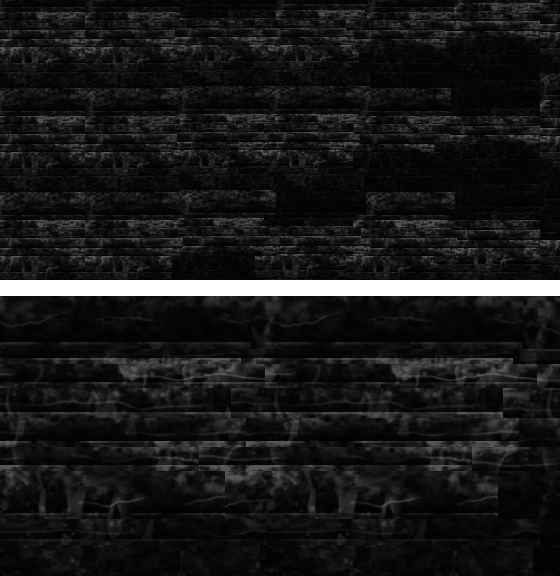
Top: the whole. Bottom: its middle third, enlarged.
Reproduce this texture procedurally as a Shadertoy shader.

```glsl
// Near-black weathered boards: uneven horizontal strips stacked in a repeating course,
// tiled in columns with staggered seams. Each strip has a pale upper edge that fades
// downwards, broken up by layered value noise, round specks and hairline cracks.

const float COURSE = 0.3724;        // height of one repeating group of strips
const float COURSE_TOP = 0.3151;    // distance of a group start from the top
const float COLUMN = 0.3245;        // column width, in canvas heights
const float FIRST_SEAM = 0.3047;    // position of the first seam
const float STAGGER = 0.32;         // seam displacement, in columns
const float EDGE_WIDTH = 0.0022;
const float CRACK_WIDTH = 0.0011;
const float DARK_SHARE = 0.36;      // share of board groups left unlit
const float BASE_GRAY = 0.012;
const float STAIN_GRAY = 0.31;
const float SPECK_GRAY = 0.15;
const float EDGE_GRAY = 0.15;
const float CRACK_GRAY = 0.15;
const float MAX_GRAY = 0.34;
const int ROWS = 9;
const float ROW_TOP[10] = float[10](0.0, 0.217, 0.266, 0.343, 0.440, 0.531, 0.608, 0.762, 0.846, 1.0);
const float ROW_LIGHT[9] = float[9](0.65, 0.4, 0.95, 0.6, 0.7, 0.85, 1.0, 0.4, 0.2);
const float COLUMN_SHIFT[7] = float[7](0.0, 0.0, 0.02, 0.02, 0.0, 0.08, 0.15);

// Integer hash of a grid cell, 0 to 1
float hash(vec2 cell) {
    uvec2 v = uvec2(ivec2(floor(cell))) * 1664525u + 1013904223u;
    v.x += v.y * 1664525u;
    v.y += v.x * 1664525u;
    v ^= v >> 16u;
    v.x += v.y * 1664525u;
    v.x ^= v.x >> 15u;
    return float(v.x >> 8u) / 16777216.0;
}

float noise(vec2 p) {
    vec2 i = floor(p), f = fract(p);
    f = f * f * (3.0 - 2.0 * f);
    return mix(mix(hash(i), hash(i + vec2(1, 0)), f.x),
               mix(hash(i + vec2(0, 1)), hash(i + vec2(1, 1)), f.x), f.y);
}

float fbm(vec2 p) {
    float sum = 0.0, gain = 0.5;
    for (int i = 0; i < 4; i++) {
        sum += gain * noise(p);
        p = mat2(1.6, 1.2, -1.2, 1.6) * p + 17.3;
        gain *= 0.5;
    }
    return sum / 0.9375;
}

int findRow(float t) {
    int row = 0;
    for (int i = 1; i < ROWS; i++) if (t >= ROW_TOP[i]) row = i;
    return row;
}

// Scattered round specks of random size and strength
float specks(vec2 p, float size, float share, float px) {
    vec2 cell = floor(p / size);
    float sum = 0.0;
    for (int y = -1; y <= 1; y++)
    for (int x = -1; x <= 1; x++) {
        vec2 c = cell + vec2(x, y);
        if (hash(c + 31.0) > share) continue;
        vec2 center = (c + vec2(hash(c + 57.0), hash(c + 83.0))) * size;
        float radius = size * mix(0.12, 0.42, hash(c + 101.0));
        float cover = 1.0 - smoothstep(radius - px, radius + px, length(p - center));
        sum = max(sum, cover * mix(0.3, 1.0, hash(c + 139.0)));
    }
    return sum;
}

float hairline(float dist, float width, float px) {
    return 1.0 - smoothstep(width - 0.5 * px, width + px, abs(dist));
}

void mainImage(out vec4 fragColor, in vec2 fragCoord) {
    float px = 1.0 / iResolution.y;
    vec2 p = vec2(fragCoord.x, iResolution.y - fragCoord.y) * px;

    // Column, its seams staggered away from the outer sides
    float course = (p.y - COURSE_TOP) / COURSE;
    vec2 band = vec2(findRow(fract(course)), floor(course));
    float middle = smoothstep(0.5, 0.8, p.x) * (1.0 - smoothstep(1.55, 1.75, p.x));
    float across = (p.x - FIRST_SEAM) / COLUMN + STAGGER * middle * (hash(band + 7.0) - 0.5);
    float column = floor(across) + 1.0;

    // Strip inside the repeating course
    course += COLUMN_SHIFT[clamp(int(column), 0, 6)];
    float t = fract(course);
    int row = findRow(t);
    float depth = (t - ROW_TOP[row]) * COURSE;
    float thick = (ROW_TOP[row + 1] - ROW_TOP[row]) * COURSE;
    vec2 q = vec2(fract(across) * COLUMN, t * COURSE);

    // Light per strip, with whole groups of boards left dark
    vec2 group = vec2(column, floor(course) * 3.0 + float(row / 3));
    float unlit = step(1.5, column) * step(hash(group + 211.0), DARK_SHARE);
    float light = ROW_LIGHT[row] * mix(1.0, 0.15, unlit);
    light *= mix(0.75, 1.1, hash(vec2(column, floor(course) * 9.0 + float(row))));
    float fade = 1.0 - smoothstep(0.1, 1.05, depth / thick);

    // Mottled stain, eaten away by dark holes
    float patches = smoothstep(0.3, 0.66, fbm(q * vec2(16.0, 34.0) + 5.0));
    float grain = smoothstep(0.2, 0.85, fbm(q * vec2(95.0, 140.0)));
    float holes = specks(q + 3.0, 0.017, 0.5, px);
    float gray = BASE_GRAY * (0.5 + grain);
    gray += STAIN_GRAY * light * fade * mix(0.25, 1.0, patches) * (0.25 + grain) * (1.0 - 0.8 * holes);

    // Clustered specks
    float cluster = smoothstep(0.35, 0.7, noise(q * 17.0 + 40.0));
    float dust = max(specks(q, 0.017, 0.4, px), specks(q + 9.0, 0.008, 0.35, px));
    gray += SPECK_GRAY * dust * cluster * grain * mix(1.0, 0.65, unlit);

    // Pale upper edge, wavy long crack and short branching cracks
    float worn = smoothstep(0.25, 0.7, noise(vec2(q.x * 35.0, float(row) * 3.0)));
    gray += EDGE_GRAY * hairline(depth, EDGE_WIDTH, px) * worn * (0.2 + 0.8 * light);
    float wave = thick * (0.5 + 0.5 * fbm(vec2(q.x * 22.0, float(row) * 5.0)));
    gray += CRACK_GRAY * hairline(depth - wave, CRACK_WIDTH, px) * patches * light;
    float branch = (fbm(q * vec2(24.0, 13.0) + 71.0) - 0.5) / 26.0;
    gray += CRACK_GRAY * hairline(branch, CRACK_WIDTH, px) * cluster * light;

    fragColor = vec4(vec3(min(gray, MAX_GRAY)), 1.0);
}
```
